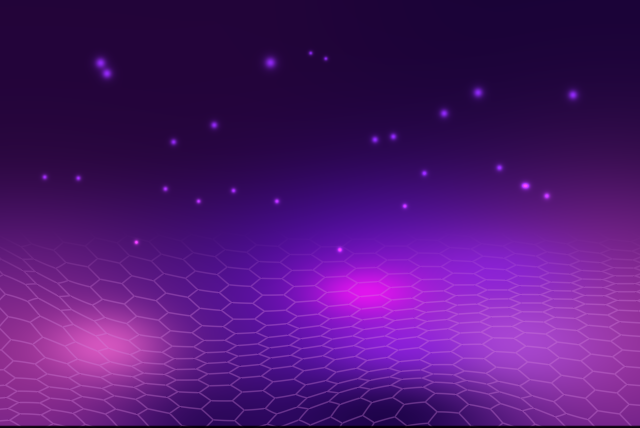
A Shadertoy shader for this background:

```glsl
// Violet night haze over a rolling hexagonal net, with drifting sparks.
// Soft elliptical glows are blended over a dark sky; the net is a hex grid
// seen through a folded coordinate map, and the sparks are placed by a hash.

const vec3 SKY_LEFT = vec3(0.135, 0.015, 0.225);
const vec3 SKY_RIGHT = vec3(0.10, 0.01, 0.215);
const vec3 FLOOR_VIOLET = vec3(0.22, 0.04, 0.46);
const vec3 DEEP_VIOLET = vec3(0.36, 0.06, 0.78);
const vec3 BRIGHT_VIOLET = vec3(0.55, 0.12, 0.92);
const vec3 PLUM = vec3(0.57, 0.18, 0.56);
const vec3 LILAC = vec3(0.70, 0.31, 0.86);
const vec3 HOT_PINK = vec3(0.92, 0.38, 0.80);
const vec3 HOT_MAGENTA = vec3(0.92, 0.08, 0.95);
const vec3 VALLEY = vec3(0.11, 0.01, 0.28);
const vec3 NET_COLOR = vec3(0.82, 0.50, 0.86);
const vec3 SPARK_HIGH = vec3(0.50, 0.16, 0.85);
const vec3 SPARK_LOW = vec3(0.95, 0.25, 0.85);

const vec2 NET_SCALE = vec2(11.5, 18.0);
const float NET_OPACITY = 0.36;
const float NET_WIDTH = 0.0011;
const int SPARK_COUNT = 26;
const float BOTTOM_RULE = 0.005;

vec3 hash3(float n) {
    vec3 h = fract(vec3(n) * vec3(0.1031, 0.1030, 0.0973) + 0.37);
    h += dot(h, h.yzx + 33.33);
    return fract((h.xxy + h.yzz) * h.zyx);
}

// Blend an elliptical pool of light into a colour
vec3 glow(vec3 base, vec2 p, vec2 center, vec2 radius, vec3 tint, float amount) {
    vec2 d = (p - center) / radius;
    return mix(base, tint, amount * exp(-dot(d, d)));
}

vec3 haze(vec2 p) {
    vec3 c = mix(SKY_LEFT, SKY_RIGHT, smoothstep(0.5, 1.2, p.x));
    c = mix(c, FLOOR_VIOLET, smoothstep(0.66, 0.28, p.y));
    // Broad fields
    c = glow(c, p, vec2(0.94, 0.32), vec2(0.42, 0.25), DEEP_VIOLET, 0.9);
    c = glow(c, p, vec2(0.04, 0.15), vec2(0.40, 0.31), PLUM, 0.95);
    c = glow(c, p, vec2(1.46, 0.22), vec2(0.42, 0.36), PLUM, 0.95);
    // Middle lights
    c = glow(c, p, vec2(1.19, 0.20), vec2(0.26, 0.15), LILAC, 0.85);
    c = glow(c, p, vec2(1.16, 0.365), vec2(0.20, 0.085), BRIGHT_VIOLET, 0.6);
    c = glow(c, p, vec2(0.94, 0.18), vec2(0.16, 0.08), BRIGHT_VIOLET, 0.7);
    // Shaded hollows
    c = glow(c, p, vec2(0.90, 0.02), vec2(0.27, 0.10), VALLEY, 0.95);
    c = glow(c, p, vec2(0.50, 0.00), vec2(0.19, 0.11), VALLEY, 0.65);
    // Hot spots
    c = glow(c, p, vec2(0.245, 0.19), vec2(0.14, 0.08), HOT_PINK, 0.8);
    c = glow(c, p, vec2(0.86, 0.316), vec2(0.20, 0.10), HOT_MAGENTA, 0.4);
    return glow(c, p, vec2(0.86, 0.316), vec2(0.10, 0.045), HOT_MAGENTA, 0.85);
}

// Squeeze the rows together along a fold
float fold(float offset, float width, float strength) {
    return strength * tanh(offset / width);
}

// Map the canvas onto the rolling surface
vec2 surface(vec2 p) {
    float arch = p.x - 0.98;
    float y = p.y - 0.05 * cos(6.0 * p.x) + 0.9 * p.x * p.y * p.y;
    y += fold(p.y - 0.05 - 0.2 * p.x, 0.07, 0.08);
    y += fold(p.y - 0.12 + 0.9 * arch * arch, 0.03, 0.05) * exp(-arch * arch / 0.12);
    y += fold(p.y - 0.43 + 0.85 * p.x, 0.06, 0.07) * exp(-p.x * p.x / 0.06);
    return vec2(p.x + 0.12 * p.y, y) * NET_SCALE;
}

// Distance to the nearest hexagon side, then the normal of that side
vec3 hexSide(vec2 q) {
    vec2 period = vec2(sqrt(3.0), 1.0);
    vec2 a = mod(q, period) - 0.5 * period;
    vec2 b = mod(q - 0.5 * period, period) - 0.5 * period;
    vec2 g = dot(a, a) < dot(b, b) ? a : b;
    vec2 slant = vec2(0.866, 0.5);
    float flatReach = abs(g.y);
    float slantReach = dot(abs(g), slant);
    vec2 normal = flatReach > slantReach ? vec2(0.0, 1.0) : slant * sign(g);
    return vec3(0.5 - max(flatReach, slantReach), normal);
}

// Line coverage, with the width held constant on the canvas
float net(vec2 p, float pixel) {
    const float STEP = 0.001;
    vec2 q = surface(p);
    vec2 dx = (surface(p + vec2(STEP, 0.0)) - q) / STEP;
    vec2 dy = (surface(p + vec2(0.0, STEP)) - q) / STEP;
    vec3 side = hexSide(q);
    float stretch = length(vec2(dot(side.yz, dx), dot(side.yz, dy)));
    float line = 1.0 - smoothstep(0.0, NET_WIDTH + pixel, side.x / stretch);
    return line * smoothstep(0.47, 0.28, p.y);
}

vec3 sparks(vec2 p) {
    vec3 light = vec3(0.0);
    for (int i = 0; i < SPARK_COUNT; i++) {
        vec3 h = hash3(float(i) + 1.0);
        float across = (float(i) + h.x) / float(SPARK_COUNT);
        vec2 center = vec2(mix(0.10, 1.38, across), mix(0.41, 0.88, h.y));
        float size = mix(0.004, 0.011, h.z * h.z);
        vec2 d = (p - center) / size;
        vec3 tint = mix(SPARK_LOW, SPARK_HIGH, smoothstep(0.42, 0.62, center.y));
        light += tint * (0.65 * exp(-dot(d, d)) + 0.2 * exp(-0.3 * dot(d, d)));
    }
    return light;
}

void mainImage(out vec4 fragColor, in vec2 fragCoord) {
    float pixel = 1.0 / iResolution.y;
    vec2 p = fragCoord / iResolution.xy * vec2(1.5, 1.0);
    vec3 color = mix(haze(p), NET_COLOR, NET_OPACITY * net(p, pixel));
    color += sparks(p);
    color *= smoothstep(BOTTOM_RULE - pixel, BOTTOM_RULE + pixel, p.y) * 0.9 + 0.1;
    fragColor = vec4(clamp(color, 0.0, 1.0), 1.0);
}
```
